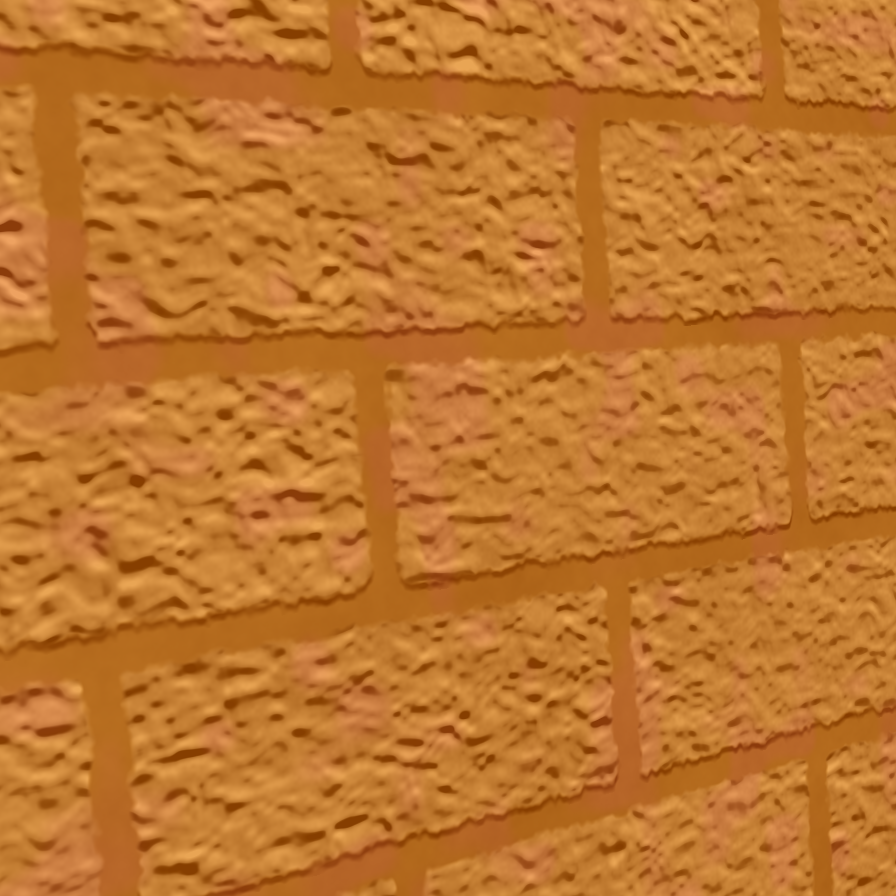
A WebGL 1 fragment shader for this texture:

```glsl
precision highp float;
uniform vec2 u_resolution;

#define HORIZON 0.254        // height of the vanishing line, from the top
#define ROW_HEIGHT 0.337     // course height at the left side
#define TAPER 0.341          // perspective shrink from left to right
#define BRICK_LENGTH 0.78    // spacing of upright joints
#define BRICK_ASPECT 2.31    // brick length over course height
#define BED_JOINT 0.15       // mortar share of a course
#define HEAD_JOINT 0.06      // mortar share of a brick length
#define RELIEF 1.25          // strength of the rough face
#define CREVICE vec3(0.57, 0.29, 0.03)
#define CREST vec3(0.87, 0.60, 0.29)
#define MORTAR_TINT vec3(1.0, 0.97, 0.78)

float hash(vec2 p) {
  return fract(sin(dot(p, vec2(127.1, 311.7))) * 43758.5453);
}

float noise(vec2 p) {
  vec2 i = floor(p), f = fract(p);
  f = f * f * (3.0 - 2.0 * f);
  return mix(mix(hash(i), hash(i + vec2(1.0, 0.0)), f.x),
             mix(hash(i + vec2(0.0, 1.0)), hash(i + 1.0), f.x), f.y);
}

float fbm(vec2 p) {
  float sum = 0.0, amp = 0.5;
  for (int i = 0; i < 4; i++) {
    sum += amp * noise(p);
    p = p * 2.03 + 17.3;
    amp *= 0.5;
  }
  return sum;
}

// Canvas to wall plane: x along the wall, y down, both in course heights
vec2 wallPoint(vec2 uv) {
  float shrink = 1.0 - TAPER * uv.x;
  float y = (1.0 - uv.y - HORIZON) / (ROW_HEIGHT * shrink) + 0.56;
  float x = (uv.x / shrink - 0.057 - 0.03 * y) / BRICK_LENGTH;
  return vec2(x * BRICK_ASPECT, y);
}

// Brick coordinates in a running bond: integer part is the brick's index
vec2 bond(vec2 wall) {
  return vec2(wall.x / BRICK_ASPECT + 0.5 * mod(floor(wall.y), 2.0), wall.y);
}

// Brick coverage with worn, uneven edges
float brickMask(vec2 wall) {
  vec2 local = fract(bond(wall)) - vec2(0.5, 0.45 + 0.5 * BED_JOINT);
  local.x *= BRICK_ASPECT;
  vec2 halfSize = 0.5 * vec2((1.0 - HEAD_JOINT) * BRICK_ASPECT, 1.0 - BED_JOINT);
  vec2 q = abs(local) - halfSize + 0.04;
  float d = length(max(q, 0.0)) + min(max(q.x, q.y), 0.0) - 0.04;
  d += 0.035 * (noise(wall * 16.0) - 0.5) + 0.02 * (noise(wall * 37.0) - 0.5);
  return 1.0 - smoothstep(-0.016, 0.016, d);
}

// Crinkled height of the brick face, stretched sideways
float faceHeight(vec2 p) {
  p += 0.055 * (vec2(noise(p * 8.0), noise(p * 8.0 + 31.0)) - 0.5);
  return 0.65 * noise(p * vec2(11.0, 18.0))
       + 0.35 * noise(p * vec2(22.0, 33.0) + 7.0);
}

void main() {
  vec2 uv = gl_FragCoord.xy / u_resolution;
  vec2 wall = wallPoint(uv);
  vec2 id = floor(bond(wall));
  float brick = brickMask(wall);
  float blotch = fbm(wall * 2.2) - 0.47;

  // Brick face lit from above, with dark creases under the bumps
  float slope = faceHeight(wall + vec2(-0.012, 0.03)) - faceHeight(wall);
  float rough = RELIEF * mix(1.1, 0.75, uv.x) * mix(0.85, 1.15, hash(id + 3.0));
  rough *= 0.8 + 0.8 * noise(wall * 2.7 + 11.0) * (0.6 + blotch);
  float faceTone = 0.70 + 0.06 * (hash(id) - 0.5) + 0.2 * blotch;
  faceTone += rough * (0.8 * slope - 0.35 * smoothstep(0.1, 0.32, -slope));
  faceTone += 0.08 * (noise(wall * 60.0) - 0.5);

  // Smooth mortar with faint mottling
  float mortarTone = 0.46 + 0.22 * blotch + 0.10 * (fbm(wall * 19.0) - 0.47);

  // Thin shadow below each brick's lower edge
  float under = brickMask(wall - vec2(0.0, 0.028)) * (1.0 - brick);
  under *= smoothstep(0.8, 0.9, fract(wall.y));
  mortarTone -= under * (0.35 + 0.25 * noise(wall * 7.0));

  // Tone to colour, with slight rosy patches and a dimmer lower right
  float tone = mix(mortarTone, faceTone, brick);
  tone -= 0.08 * uv.x * (1.0 - uv.y);
  vec3 color = mix(CREVICE, CREST, clamp(tone, -0.15, 1.15));
  color *= mix(MORTAR_TINT, vec3(1.0), brick);
  color += vec3(0.02, -0.01, 0.05) * smoothstep(0.55, 0.85, noise(wall * 5.0 + 40.0));
  gl_FragColor = vec4(color, 1.0);
}
```
